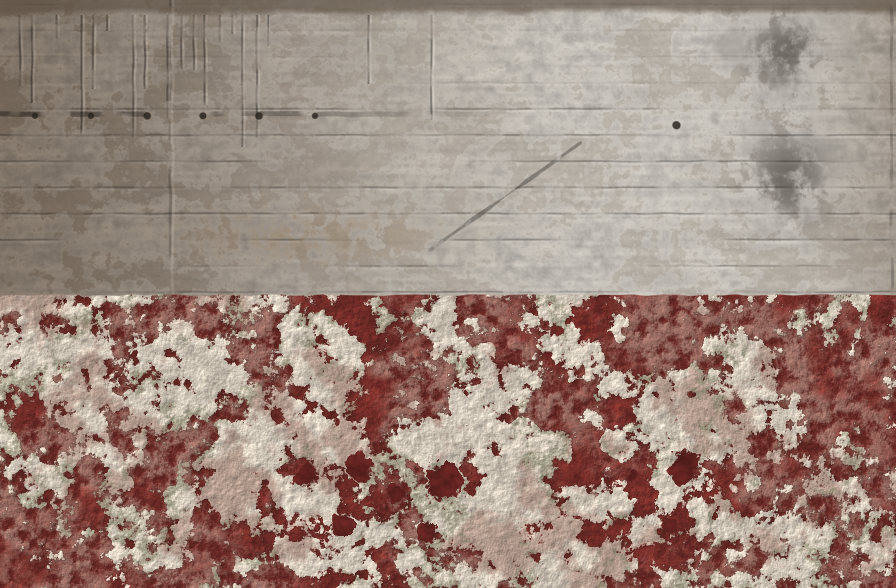
Write a WebGL 2 fragment shader that draws this texture.

```glsl
#version 300 es
precision highp float;
// Weathered wall: board-marked concrete above, peeling red and cream paint below.
uniform vec2 u_resolution;
out vec4 outColor;

const float ASPECT = 1.524;
const float SPLIT = 0.498;
const float BOARD = 0.0445;
const float HOLE_STEP = 0.0625;
const float CHIP_STEP = 0.367;
const float DRIP_CELLS = 72.0;
const float PATCH_PULL = 0.19;
const vec3 CONCRETE_DARK = vec3(.51, .46, .41);
const vec3 CONCRETE_LIGHT = vec3(.79, .77, .74);
const vec3 GRIME = vec3(.37, .32, .27);
const vec3 OCHRE = vec3(.57, .50, .41);
const vec3 SOOT = vec3(.38, .36, .34);
const vec3 CREAM = vec3(.83, .79, .73);
const vec3 RED = vec3(.46, .18, .16);
const vec3 DARK_RED = vec3(.36, .13, .12);
const vec3 PINK = vec3(.57, .42, .38);
const vec3 MOSS = vec3(.52, .52, .42);

// Patches as centre x, centre y, radius
const vec3 CREAM_PATCH[12] = vec3[12](
  vec3(.05, .41, .09), vec3(.13, .31, .07), vec3(.23, .40, .05), vec3(.26, .18, .08),
  vec3(.34, .39, .05), vec3(.38, .24, .08), vec3(.49, .45, .05), vec3(.47, .24, .06),
  vec3(.57, .35, .06), vec3(.56, .12, .09), vec3(.75, .23, .10), vec3(.82, .39, .05));
const vec3 RED_PATCH[12] = vec3[12](
  vec3(.20, .47, .06), vec3(.41, .46, .05), vec3(.07, .08, .11), vec3(.18, .24, .05),
  vec3(.42, .34, .07), vec3(.65, .31, .09), vec3(.72, .46, .08), vec3(.90, .45, .10),
  vec3(.94, .32, .08), vec3(.30, .32, .06), vec3(.21, .03, .06), vec3(.57, .45, .06));
const vec3 CHIP[6] = vec3[6](
  vec3(.341, .197, .025), vec3(.400, .203, .028), vec3(.382, .107, .018),
  vec3(.495, .182, .032), vec3(.440, .160, .024), vec3(.475, .093, .018));

float hash(vec2 p) { return fract(sin(dot(p, vec2(127.1, 311.7))) * 43758.5); }

float noise(vec2 p) {
  vec2 i = floor(p), f = fract(p);
  f = f * f * (3. - 2. * f);
  return mix(mix(hash(i), hash(i + vec2(1, 0)), f.x),
             mix(hash(i + vec2(0, 1)), hash(i + vec2(1, 1)), f.x), f.y);
}

float fbm(vec2 p) {
  float sum = 0., amp = .42;
  for (int i = 0; i < 5; i++) {
    sum += amp * noise(p);
    p = mat2(1.6, 1.2, -1.2, 1.6) * p + 7.3;
    amp *= .62;
  }
  return sum;
}

float glow(vec2 p, vec2 c, vec2 r) { vec2 d = (p - c) / r; return exp(-dot(d, d)); }
float stroke(float d, float w) { return 1. - smoothstep(w, w + .003, abs(d)); }
float fold(float x, float size) { return mod(x + .5 * size, size) - .5 * size; }

float patches(vec2 p, vec3 list[12]) {
  float sum = 0.;
  for (int i = 0; i < 12; i++) sum += glow(p, vec2(list[i].x * ASPECT, list[i].y), list[i].zz);
  return min(sum, 1.2);
}

vec3 concrete(vec2 uv, vec2 p) {
  float cloud = fbm(p * vec2(9, 15)), grit = fbm(p * 60. + 20.);
  float light = smoothstep(-.1, .7, uv.x) - .5 * smoothstep(.88, 1.02, uv.x);
  vec3 c = mix(CONCRETE_DARK, CONCRETE_LIGHT, light) * (.72 + .2 * cloud + .34 * grit);
  c *= .96 + .08 * noise(p * vec2(12, 160));
  // Stains
  float worn = smoothstep(.50, .60, .55 * cloud + .45 * grit);
  c = mix(c, GRIME, worn * (.55 - .3 * smoothstep(0., .45, uv.x)));
  c = mix(c, OCHRE, .6 * glow(uv, vec2(.34, .60), vec2(.14, .04)) * smoothstep(.38, .6, grit));
  float soot = glow(uv, vec2(.875, .91), vec2(.05, .07)) + glow(uv, vec2(.88, .70), vec2(.05, .08));
  c = mix(c, SOOT, .85 * soot * smoothstep(.36, .62, .5 * grit + .5 * fbm(p * vec2(24, 15))));
  c = mix(c, GRIME, .65 * smoothstep(.972, .988, uv.y + .02 * (cloud - .5)));
  // Board joints and vertical seams
  float wobble = .004 * (noise(p * 30.) - .5);
  float rough = smoothstep(.3, .6, noise(p * 38. + 3.));
  float joint = fold(uv.y - .548 + wobble * .4, BOARD);
  float row = floor((uv.y - .526) / BOARD);
  float broken = (.4 + .6 * rough) * smoothstep(.2, .6, noise(vec2(uv.x * 9., row * 5.)));
  broken *= 1. - .7 * step(.83, uv.y);
  c *= 1. - .24 * broken * stroke(joint, .0);
  c += .04 * broken * stroke(joint + .004, .0);
  float seam = (uv.x - .19) * ASPECT + wobble;
  c *= 1. - .2 * rough * (stroke(seam, .001) + stroke((uv.x - .995) * ASPECT + wobble, .001));
  c += .06 * stroke(seam - .004, .001);
  // Drips from the top
  float cell = floor(uv.x * DRIP_CELLS), rnd = hash(vec2(cell, 3));
  float drip = (fract(uv.x * DRIP_CELLS) - .3 - .4 * rnd) * ASPECT / DRIP_CELLS + wobble * .5;
  float reach = step(.96 - .22 * hash(vec2(cell, 8)), uv.y) * step(uv.y, .975);
  reach *= step(uv.x < .3 ? .25 : .72, rnd) * step(uv.x, .53) * (.4 + .6 * rough);
  c *= 1. - .34 * reach * stroke(drip, .0);
  c += .09 * reach * stroke(drip - .004, .0);
  // Tie holes, dark joint and long scratch
  vec2 h = vec2(fold(uv.x - .039, HOLE_STEP) * ASPECT, uv.y - .803);
  float hole = stroke(length(h) + wobble, .004) * step(uv.x, .38);
  hole = max(hole, stroke(length(p - vec2(.755 * ASPECT, .787)) + wobble, .005));
  c *= 1. - .35 * rough * stroke(uv.y - .806 + wobble, .003) * (1. - smoothstep(.1, .7, uv.x));
  c = mix(c, GRIME * .45, .85 * hole);
  vec2 a = p - vec2(.48 * ASPECT, .575), d = vec2(.168 * ASPECT, .182);
  float scratch = length(a - d * clamp(dot(a, d) / dot(d, d), 0., 1.)) + wobble;
  return c * (1. - .3 * stroke(scratch, .001) * smoothstep(.2, .5, grit));
}

vec3 paint(vec2 uv, vec2 p) {
  float flake = fbm(p * 20.), grit = fbm(p * 55. + 9.);
  float bias = PATCH_PULL * (patches(p, CREAM_PATCH) - patches(p, RED_PATCH));
  float level = flake - .5 + bias + .55 * (grit - .5);
  // Red coat, faded to pink in places, over chalky cream
  float fade = smoothstep(.40, .60, fbm(p * 7. + 31.) + .16 * glow(uv, vec2(.1, .18), vec2(.16, .12)));
  vec3 coat = mix(RED, PINK, .9 * fade * smoothstep(.3, .56, grit)) * (.66 + .68 * grit);
  vec3 chalk = CREAM * (.76 + .4 * grit);
  chalk = mix(chalk, PINK, .5 * smoothstep(.5, .66, fbm(p * 13. + 4.)));
  float moss = smoothstep(.52, .64, fbm(p * 20. + 60.)) * (1. - smoothstep(.05, .22, abs(level)));
  vec3 c = mix(coat, mix(chalk, MOSS, .6 * moss), smoothstep(-.04, .04, level));
  // Shaded flake edges
  c *= .8 + .2 * smoothstep(0., .04, abs(level + .03));
  c *= 1. + clamp(grit - fbm((p + vec2(-.002, .002)) * 55. + 9.), -.2, .2);
  // Deep chips, repeated sideways
  float chip = -1.;
  for (int i = 0; i < 6; i++) {
    float x = uv.x - CHIP[i].x;
    if (i < 3 && uv.x > .56) x -= CHIP_STEP;
    chip = max(chip, 1. - length(vec2(x * ASPECT, uv.y - CHIP[i].y)) / CHIP[i].z);
  }
  chip += 2.4 * (flake - .5) + 1.2 * (grit - .5);
  return mix(c, DARK_RED * (.6 + .8 * grit), smoothstep(0., .15, chip) * step(-.2, chip - 2.4 * (flake - .5)));
}

void main() {
  vec2 uv = gl_FragCoord.xy / u_resolution;
  vec2 p = vec2(uv.x * ASPECT, uv.y);
  float edge = uv.y - SPLIT + .003 * (noise(p * 40.) - .5);
  vec3 c = mix(paint(uv, p), concrete(uv, p), smoothstep(-.0015, .0015, edge));
  outColor = vec4(clamp(c, 0., 1.), 1);
}
```
